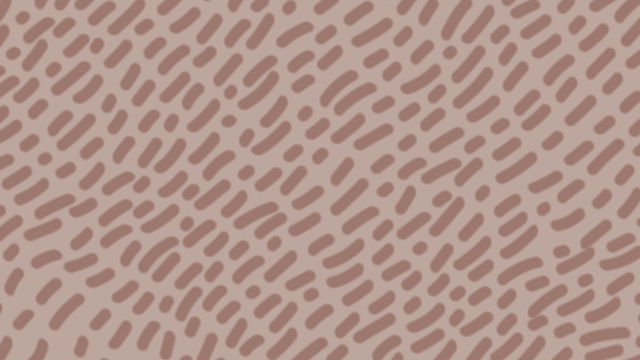
This pattern is drawn by a WebGL 1 fragment shader. Its source:

```glsl
precision highp float;

uniform vec2 u_resolution;

float hash(vec2 p) {
  vec3 q = fract(vec3(p.xyx) * vec3(0.1031, 0.1030, 0.0973));
  q += dot(q, q.yzx + 33.33);
  return fract((q.x + q.y) * q.z);
}

float noise(vec2 p) {
  vec2 i = floor(p), f = fract(p);
  f = f * f * f * (f * (f * 6.0 - 15.0) + 10.0);
  return mix(mix(hash(i), hash(i + vec2(1.0, 0.0)), f.x),
             mix(hash(i + vec2(0.0, 1.0)), hash(i + 1.0), f.x), f.y);
}

// Height across the lanes, bent by broad noise to turn their direction
float laneHeight(vec2 p) {
  return p.y + 0.21 * noise(p * vec2(2.1, 1.2) + 17.3)
             + 0.035 * noise(p * vec2(5.0, 3.0) + 41.7);
}

// Irregular border between two dashes of one lane
float border(float index, float lane) {
  return (index + 0.56 * (hash(vec2(index, lane) + 60.5) - 0.5)) * 0.115;
}

void main() {
  const float PITCH = 0.06;
  const float RADIUS = 0.0165;
  vec2 uv = (gl_FragCoord.xy - 0.5 * u_resolution) / u_resolution.y;

  // Frame along and across the mean direction
  float c = cos(0.76), s = sin(0.76);
  vec2 p = vec2(c * uv.x + s * uv.y, c * uv.y - s * uv.x) + 5.0;

  // Local slope of the lanes, so that dashes keep their thickness
  float height = laneHeight(p);
  vec2 slope = vec2(laneHeight(p + vec2(0.002, 0.0)) - height,
                    laneHeight(p + vec2(0.0, 0.002)) - height) / 0.002;
  float steepness = length(slope);
  vec2 tangent = vec2(slope.y, -slope.x) / steepness;

  // Nearest rounded dash among the neighbouring lanes and cells
  float nearest = 1.0;
  for (int j = -1; j <= 1; j++) {
    float lane = floor(height / PITCH) + float(j);
    float along = p.x + hash(vec2(lane, 7.0)) * 0.6;
    for (int i = -1; i <= 1; i++) {
      float index = floor(along / 0.115) + float(i);
      vec2 id = vec2(index, lane);
      float start = border(index, lane);
      float end = border(index + 1.0, lane);

      float dx = along - 0.5 * (start + end);
      float dv = height - (lane + 0.5 + 0.26 * (hash(id + 11.0) - 0.5)) * PITCH;
      float across = dv / steepness;
      float run = dot(vec2(dx, (dv - slope.x * dx) / slope.y), tangent);

      // Small tilt and bend of each dash
      across -= run * 0.34 * (hash(id + 23.0) - 0.5);
      across -= run * run * 5.0 * (hash(id + 37.0) - 0.5);

      float halfLength = max(0.5 * (end - start - 0.026) - RADIUS, 0.004);
      float d = length(vec2(max(abs(run) - halfLength, 0.0), across)) - RADIUS;
      nearest = min(nearest, d);
    }
  }

  // Soft edged dashes on the ground
  vec3 ground = vec3(0.742, 0.652, 0.62);
  vec3 dash = vec3(0.61, 0.47, 0.43);
  float cover = 1.0 - smoothstep(-0.0055, 0.0055, nearest);
  gl_FragColor = vec4(mix(ground, dash, cover), 1.0);
}
```
